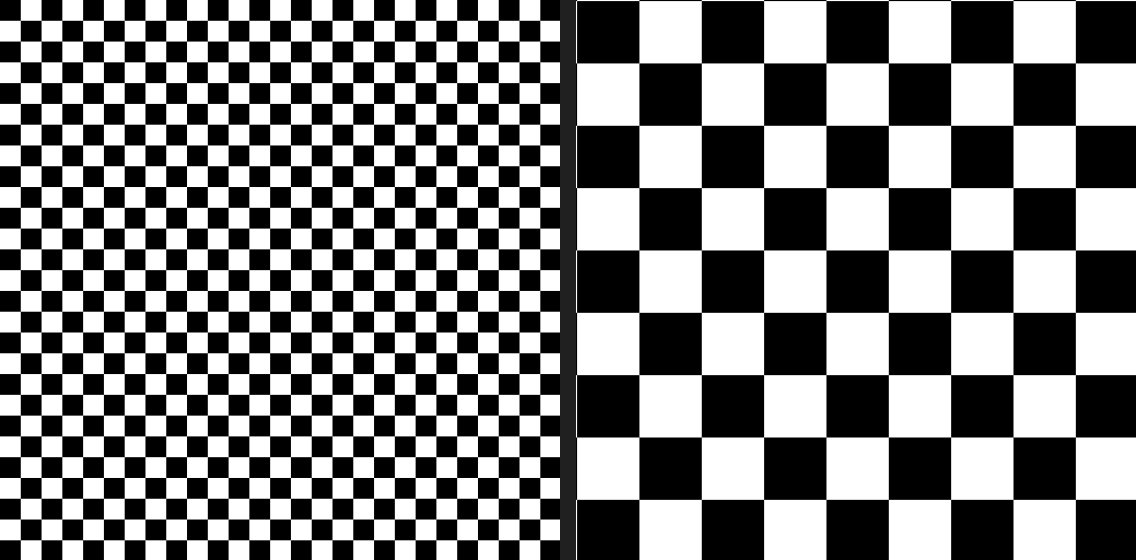
Left: the whole. Right: its middle third, enlarged.
Give the GLSL for this pattern, as a three.js fragment shader.

```glsl
varying vec2 vUv;

const float CELL_SIZE = 19.0 / 512.0;
const vec3 BLACK = vec3(0.0);
const vec3 WHITE = vec3(1.0);

// Signed square wave with smoothed edges: +1 on even cells, -1 on odd cells
vec2 alternate(vec2 cells, vec2 edgeWidth) {
  vec2 edgeDistance = 0.5 - abs(mod(cells + 0.5, 2.0) - 1.0);
  return clamp(2.0 * edgeDistance / edgeWidth, -1.0, 1.0);
}

// 0 where column and row parity agree, 1 where they differ
float checker(vec2 cells, vec2 edgeWidth) {
  vec2 parity = alternate(cells, edgeWidth);
  return 0.5 - 0.5 * parity.x * parity.y;
}

void main() {
  // Cells are counted from the top left; the last column and row are slightly cropped
  vec2 cells = vec2(vUv.x, 1.0 - vUv.y) / CELL_SIZE;
  vec2 edgeWidth = max(fwidth(cells), vec2(0.0001));
  vec3 color = mix(BLACK, WHITE, checker(cells, edgeWidth));
  gl_FragColor = vec4(color, 1.0);
}
```
